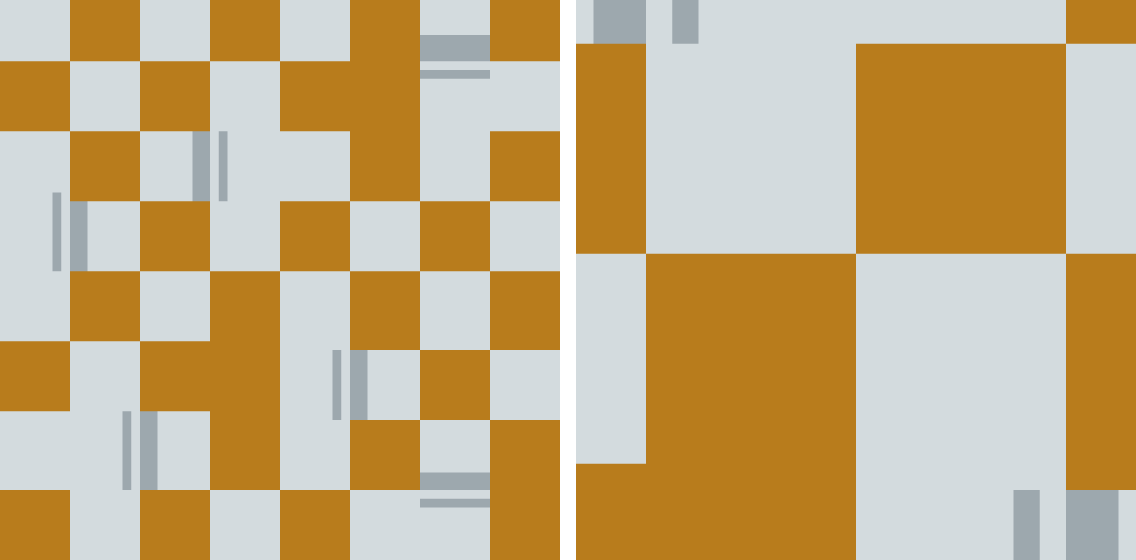
Left, the full canvas; right, a detail of the centre.
A WebGL 1 fragment shader for this pattern:

```glsl
precision highp float;
uniform vec2 u_resolution;

float inRange(float x, float low, float high) {
  return step(low, x) * step(x, high);
}

// Column of the odd cell in a row, stepping three columns left per row
float oddColumn(float row) {
  return floor(mod(9.5 - 3.0 * row + 2.0 * step(4.5, row), 8.0));
}

// Thick and thin bars along one edge of a row's odd cell
float edgeBars(vec2 p, float row) {
  float column = oddColumn(row);
  vec2 q = p - 8.0 * vec2(column, row);
  float outward = q.x - 8.0;
  float along = q.y;
  if (column > 5.5) {
    outward = -q.y;
    along = q.x;
  } else if (abs(column - 3.0) < 0.5) {
    outward = -q.x;
  }
  float thick = inRange(outward, 0.0, row < 1.5 ? 3.0 : 2.0) * inRange(along, 0.0, 8.0);
  float thin = inRange(outward, -2.0, -1.0)
             * inRange(along, column < 0.5 ? -1.0 : 0.0, 8.0);
  return max(thick, thin);
}

// Checkerboard on a 64-unit square, y pointing down
vec3 checkerboard(vec2 p) {
  // Upper and left rows sit one unit higher
  bool unshifted = p.y > 52.0 || (p.x > 32.0 && p.y > 36.0);
  p.y += unshifted ? 0.0 : 1.0;

  vec2 cell = floor(p / 8.0);
  float row = cell.y;
  float ochre = step(0.5, mod(cell.x + row, 2.0));

  // Odd cells turn pale, and some turn a side neighbour ochre
  if (mod(row, 4.0) > 0.5) {
    float offset = cell.x - oddColumn(row);
    float neighbour = row > 6.5 ? 1.0 : -1.0;
    bool paired = mod(row, 2.0) > 0.5 && abs(row - 3.0) > 0.5;
    if (abs(offset) < 0.5) ochre = 0.0;
    if (paired && abs(offset - neighbour) < 0.5) ochre = 1.0;
  }

  float bars = 0.0;
  for (int i = 1; i < 8; i++) {
    if (i != 4) bars = max(bars, edgeBars(p, float(i)));
  }

  vec3 color = mix(vec3(0.828, 0.857, 0.871), vec3(0.722, 0.488, 0.108), ochre);
  return mix(color, vec3(0.617, 0.659, 0.682), bars);
}

void main() {
  // Average 4 x 4 samples to smooth the edges
  vec3 total = vec3(0.0);
  for (int j = 0; j < 4; j++) {
    for (int i = 0; i < 4; i++) {
      vec2 jitter = (vec2(float(i), float(j)) + 0.5) / 4.0 - 0.5;
      vec2 uv = (gl_FragCoord.xy + jitter) / u_resolution;
      total += checkerboard(64.0 * vec2(uv.x, 1.0 - uv.y));
    }
  }
  gl_FragColor = vec4(total / 16.0, 1.0);
}
```
